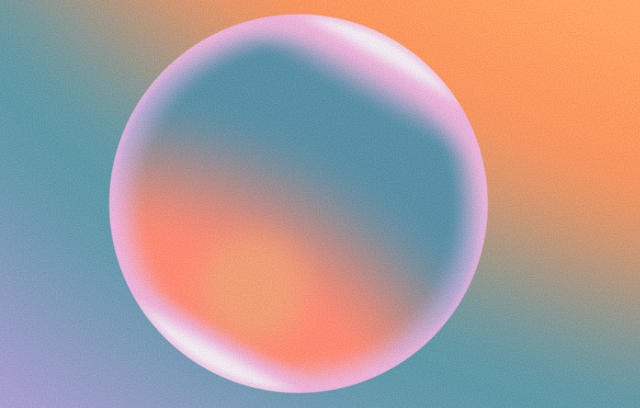
Reproduce this background procedurally as a Shadertoy shader.

```glsl
// A glassy sphere floating on a warm-to-cool sky, finished with film grain.
// Both sky and sphere are broad radial colour ramps; the sphere adds a pastel
// rim and two pale caps cut by parallel chords. Grain is gradient noise.

const vec2 SPHERE_CENTER = vec2(0.7316, 0.501);
const float SPHERE_RADIUS = 0.464;
const vec2 LIGHT_AXIS = vec2(0.49, 0.872);

const vec3 AMBER = vec3(1.00, 0.66, 0.40);
const vec3 ORANGE = vec3(0.98, 0.585, 0.37);
const vec3 TEAL = vec3(0.37, 0.60, 0.66);
const vec3 LAVENDER = vec3(0.67, 0.62, 0.82);
const vec3 CORAL = vec3(0.99, 0.54, 0.45);
const vec3 PEACH = vec3(0.93, 0.64, 0.47);
const vec3 DEEP_TEAL = vec3(0.35, 0.565, 0.655);
const vec3 RIM_LILAC = vec3(0.74, 0.67, 0.84);
const vec3 RIM_PINK = vec3(0.92, 0.70, 0.85);
const vec3 PEARL = vec3(0.94, 0.91, 0.94);

// Unit gradient for a lattice cell
vec2 cellGradient(vec2 cell) {
    vec3 h = fract(cell.xyx * vec3(0.1031, 0.1030, 0.0973));
    h += dot(h, h.yzx + 33.33);
    float angle = 6.2832 * fract((h.x + h.y) * h.z);
    return vec2(cos(angle), sin(angle));
}

float gradientNoise(vec2 p) {
    vec2 i = floor(p), f = fract(p);
    vec2 u = f * f * f * (f * (f * 6.0 - 15.0) + 10.0);
    vec2 e = vec2(0.0, 1.0);
    float a = dot(cellGradient(i), f);
    float b = dot(cellGradient(i + e.yx), f - e.yx);
    float c = dot(cellGradient(i + e.xy), f - e.xy);
    float d = dot(cellGradient(i + e.yy), f - e.yy);
    return mix(mix(a, b, u.x), mix(c, d, u.x), u.y);
}

// Moves a colour towards the next stop as x crosses [from, to]
vec3 blendStop(vec3 color, vec3 next, float from, float to, float x) {
    return mix(color, next, smoothstep(from, to, x));
}

// Sky bands are arcs around a point far beyond the upper right corner
vec3 skyColor(vec2 p) {
    float d = distance(p, vec2(2.343, 3.253));
    vec3 color = blendStop(AMBER, ORANGE, 2.30, 2.80, d);
    color = blendStop(color, TEAL, 2.72, 3.42, d);
    return blendStop(color, LAVENDER, 3.38, 4.10, d);
}

// Sphere shading; q is measured in sphere radii from its centre
vec3 sphereColor(vec2 q, vec2 axis) {
    float r = length(q);
    float along = dot(q, axis);

    // Body: warm lower left, cool upper right, soft peach glow
    float d = distance(q, vec2(-1.075, -1.919));
    vec3 color = blendStop(CORAL, DEEP_TEAL, 1.72, 2.58, d);
    float glow = 1.0 - smoothstep(0.12, 0.42, distance(q, vec2(-0.235, -0.44)));
    color = mix(color, PEACH, 0.8 * glow);

    // Rim: follows the outline and the two chords
    float outline = smoothstep(0.79, 1.0, r);
    float upperBand = smoothstep(0.60, 0.86, along);
    float lowerBand = smoothstep(0.74, 0.88, -along);
    float rim = 1.0 - (1.0 - outline) * (1.0 - upperBand) * (1.0 - lowerBand);
    vec3 rimColor = blendStop(RIM_LILAC, RIM_PINK, 0.0, 0.65, abs(along));
    color = mix(color, rimColor, rim);

    // Pale caps and a thin bright edge
    color = blendStop(color, PEARL, 0.83, 0.93, abs(along));
    return mix(color, RIM_PINK, 0.6 * smoothstep(0.95, 1.0, r));
}

void mainImage(out vec4 fragColor, in vec2 fragCoord) {
    vec2 p = fragCoord / iResolution.y;
    float pixel = 1.0 / iResolution.y;

    vec2 offset = p - SPHERE_CENTER;
    float edge = length(offset) - SPHERE_RADIUS;
    float inside = 1.0 - smoothstep(-pixel, pixel, edge);

    vec3 color = skyColor(p);
    color = mix(color, sphereColor(offset / SPHERE_RADIUS, LIGHT_AXIS), inside);

    // Film grain
    color += 0.05 * gradientNoise(p * 270.0);
    fragColor = vec4(clamp(color, 0.0, 1.0), 1.0);
}
```
